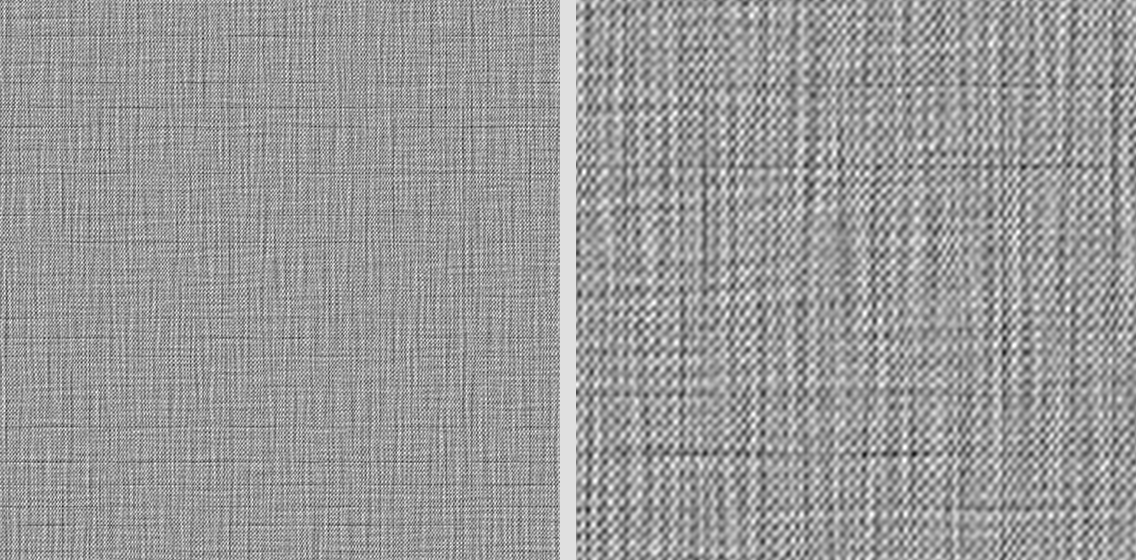
Left: the whole. Right: its middle third, enlarged.
This texture is drawn by a Shadertoy shader. Its source:

```glsl
// Grey plain-weave linen with uneven threads, embossed by light from the upper left.

const float TAU = 6.2831853;
const vec2 THREADS = vec2(160.0, 125.0);     // weave repeats across the canvas
const vec2 LIGHT_STEP = vec2(0.28, -0.10);   // slope sampling step, in repeats
const vec3 CLOTH_GREY = vec3(0.607);
const float RELIEF = 0.121;

float hash(vec2 p) {
    vec3 q = fract(vec3(p.xyx) * 0.1031);
    q += dot(q, q.yzx + 33.33);
    return fract((q.x + q.y) * q.z);
}

vec2 gradient(vec2 cell) {
    float angle = TAU * hash(cell);
    return vec2(cos(angle), sin(angle));
}

float gradientNoise(vec2 p) {
    vec2 cell = floor(p);
    vec2 f = p - cell;
    vec2 blend = f * f * f * (f * (f * 6.0 - 15.0) + 10.0);
    vec2 right = vec2(1.0, 0.0);
    vec2 up = vec2(0.0, 1.0);
    float a = dot(gradient(cell), f);
    float b = dot(gradient(cell + right), f - right);
    float c = dot(gradient(cell + up), f - up);
    float d = dot(gradient(cell + 1.0), f - 1.0);
    return mix(mix(a, b, blend.x), mix(c, d, blend.x), blend.y);
}

// Small sideways drift of the threads, without long bends
vec2 wander(vec2 uv) {
    float x = gradientNoise(uv * vec2(43.0, 13.0) + 3.7);
    float y = gradientNoise(uv * vec2(13.0, 37.0) + 61.3);
    return vec2(0.6, 0.5) * vec2(x, y);
}

// Height of the cloth: crossing bumps plus thick and thin threads
float clothHeight(vec2 thread, float tightness) {
    float bumps = cos(TAU * thread.x) * cos(TAU * thread.y);
    float warp = gradientNoise(thread * vec2(1.07, 0.07) + 17.0);
    float weft = gradientNoise(thread * vec2(0.06, 1.13) + 143.0);
    return tightness * bumps + 2.6 * warp + 3.6 * weft;
}

// Irregularly spaced straight gaps: a dark groove with a faintly lit edge
float gaps(float across, float along, float count, float width, float seed) {
    float id = floor(across * count);
    float centre = id + 0.5 + 0.6 * (hash(vec2(id, seed)) - 0.5);
    float dist = (across - centre / count) / width;
    float strength = 0.15 + 0.85 * hash(vec2(id, seed + 9.0));
    float run = gradientNoise(vec2(along * 9.0, id * 7.31 + seed));
    float litEdge = exp(-(dist + 2.0) * (dist + 2.0));
    float groove = exp(-dist * dist) - 0.4 * litEdge;
    return groove * strength * smoothstep(-0.6, 0.25, run);
}

void mainImage(out vec4 fragColor, in vec2 fragCoord) {
    vec2 uv = fragCoord / iResolution.xy;
    vec2 thread = uv * THREADS + wander(uv);

    // Directional relief
    float tightness = 1.0 + 0.8 * gradientNoise(uv * vec2(38.0, 24.0) + 205.0);
    float slope = clothHeight(thread + 0.5 * LIGHT_STEP, tightness)
                - clothHeight(thread - 0.5 * LIGHT_STEP, tightness);

    // Fibre grain and open seams
    float grain = gradientNoise(uv * vec2(223.0, 211.0) + 31.0);
    float weftGaps = gaps(uv.y, uv.x, 24.0, 0.0016, 5.0);
    float warpGaps = gaps(uv.x, uv.y, 42.0, 0.0015, 28.0);

    vec3 color = CLOTH_GREY + RELIEF * slope + 0.17 * grain;
    color -= 0.18 * weftGaps + 0.16 * warpGaps;
    fragColor = vec4(clamp(color, 0.0, 1.0), 1.0);
}
```
